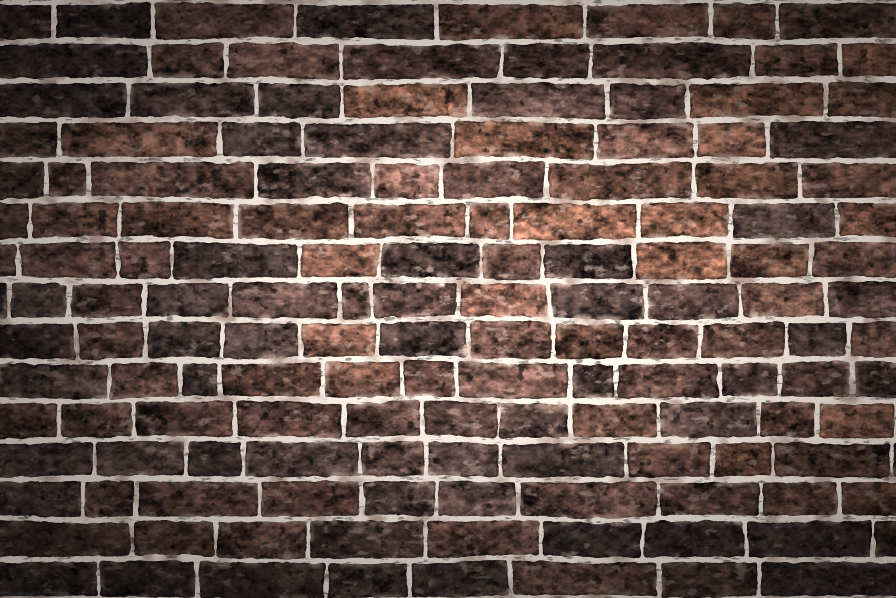
A WebGL 2 fragment shader for this texture:

```glsl
#version 300 es
precision highp float;

uniform vec2 u_resolution;
out vec4 outColor;

const float ROWS = 15.0;
const vec3 SLATE = vec3(0.27, 0.215, 0.20);
const vec3 UMBER = vec3(0.36, 0.26, 0.23);
const vec3 RUST = vec3(0.45, 0.31, 0.25);
const vec3 DUST = vec3(0.74, 0.64, 0.59);
const vec3 LIME = vec3(1.0, 0.955, 0.91);

float hash(vec2 p) {
  return fract(sin(dot(p, vec2(127.1, 311.7))) * 43758.5453);
}

float noise(vec2 p) {
  vec2 i = floor(p);
  vec2 f = fract(p);
  f = f * f * (3.0 - 2.0 * f);
  float low = mix(hash(i), hash(i + vec2(1.0, 0.0)), f.x);
  float high = mix(hash(i + vec2(0.0, 1.0)), hash(i + vec2(1.0, 1.0)), f.x);
  return mix(low, high, f.y);
}

float fbm(vec2 p) {
  float sum = 0.0;
  float weight = 0.5;
  for (int k = 0; k < 4; k++) {
    sum += weight * noise(p);
    p = p * 2.07 + 17.3;
    weight *= 0.5;
  }
  return sum / 0.9375;
}

float roundBox(vec2 p, vec2 halfSize, float radius) {
  vec2 q = abs(p) - halfSize + radius;
  return length(max(q, 0.0)) + min(max(q.x, q.y), 0.0) - radius;
}

// Courses near the middle hold more, shorter bricks
float bricksAcross(float row) {
  float offset = (row - 5.5) / 3.8;
  return 7.2 + 4.3 * exp(-offset * offset);
}

// Irregular position of a vertical joint, in brick units
float jointAt(float index, float row) {
  return index + 0.64 * (hash(vec2(index, row + 31.0)) - 0.5);
}

// Returns signed distance to the brick edge, then the brick's index and row
vec3 brickWall(vec2 p, float aspect) {
  float y = (p.y + 0.002) * ROWS;
  float row = floor(y);
  float pitch = aspect / bricksAcross(row);
  float x = p.x / pitch + 5.0 * hash(vec2(row, 7.0));
  float index = floor(x);
  if (x < jointAt(index, row)) index -= 1.0;
  else if (x > jointAt(index + 1.0, row)) index += 1.0;
  float left = jointAt(index, row);
  float right = jointAt(index + 1.0, row);
  vec2 local = vec2((x - 0.5 * (left + right)) * pitch, (y - row - 0.5) / ROWS);
  float sag = 0.0018 * hash(vec2(index, row + 3.0));
  vec2 halfSize = vec2(0.5 * (right - left) * pitch - 0.0035, 0.5 / ROWS - 0.0036 - sag);
  return vec3(roundBox(local, halfSize, 0.004), index, row);
}

vec3 brickColor(vec2 p, vec2 id, float warmth) {
  float tone = hash(id + 5.3) + warmth;
  vec3 base = mix(SLATE, UMBER, smoothstep(0.1, 0.5, tone));
  base = mix(base, RUST, smoothstep(0.6, 1.1, tone));
  vec2 shift = id * 3.7;
  float stain = fbm(p * vec2(12.0, 24.0) + shift) - 0.5;
  float grain = fbm(p * vec2(75.0, 110.0) + shift) - 0.5;
  float grit = noise(p * vec2(210.0, 250.0) + shift) - 0.5;
  base *= 0.82 + 0.36 * hash(id + 11.9);
  return base * max(1.0 + 1.3 * stain + 1.5 * grain + 0.4 * grit, 0.2);
}

float lampLight(vec2 uv) {
  vec2 fromCentre = (uv - vec2(0.55, 0.52)) * vec2(1.7, 1.75);
  return 1.42 - 1.0 * smoothstep(0.0, 1.2, length(fromCentre));
}

void main() {
  vec2 uv = gl_FragCoord.xy / u_resolution;
  float aspect = u_resolution.x / u_resolution.y;
  float pixel = 1.0 / u_resolution.y;
  vec2 p = vec2(uv.x * aspect, uv.y);

  // Hand-laid unevenness
  vec2 bend = vec2(noise(p * 13.0), noise(p * vec2(7.0, 13.0) + 40.0)) - 0.5;
  vec3 wall = brickWall(p + 0.007 * bend, aspect);
  float ragged = 0.007 * (fbm(p * 55.0) - 0.5);
  float edge = wall.x + ragged;

  // Brick face with shadowed edges, lime smears, pale flecks and dark pits
  float warmth = 0.4 * (uv.x - 0.5) + 0.3 * (uv.y - 0.45);
  vec3 brick = brickColor(p, wall.yz, warmth);
  float smear = smoothstep(0.45, 0.75, fbm(p * 38.0 + 9.0));
  float rim = smoothstep(-0.011, -0.001, edge) * smear;
  float flecks = smoothstep(0.62, 0.8, fbm(p * vec2(50.0, 80.0) + 60.0));
  float pits = smoothstep(0.62, 0.8, fbm(p * 70.0 + 90.0));
  float shadow = smoothstep(-0.005, -0.001, edge) * (1.0 - smear);
  brick *= (1.0 - 0.55 * pits) * (1.0 - 0.3 * shadow);
  brick = mix(brick, DUST, 0.6 * rim + 0.5 * flecks);

  // Mortar with soiled patches and fine cracks
  float soil = fbm(p * vec2(24.0, 30.0) + 21.0);
  vec3 mortar = mix(LIME, DUST, smoothstep(0.5, 0.85, soil));
  float crack = smoothstep(0.6, 0.8, fbm(p * vec2(60.0, 150.0) + 33.0));
  mortar *= 1.0 - 0.4 * crack;

  // Joint blend and lamp falloff
  float softness = max(0.6 * pixel, 0.0007);
  float joint = smoothstep(-softness, softness, edge);
  float light = lampLight(uv);
  vec3 mortarLit = mortar * min(0.45 + 0.48 * light, 1.04);
  vec3 color = mix(brick * light, mortarLit, joint);
  outColor = vec4(clamp(color, 0.0, 1.0), 1.0);
}
```
